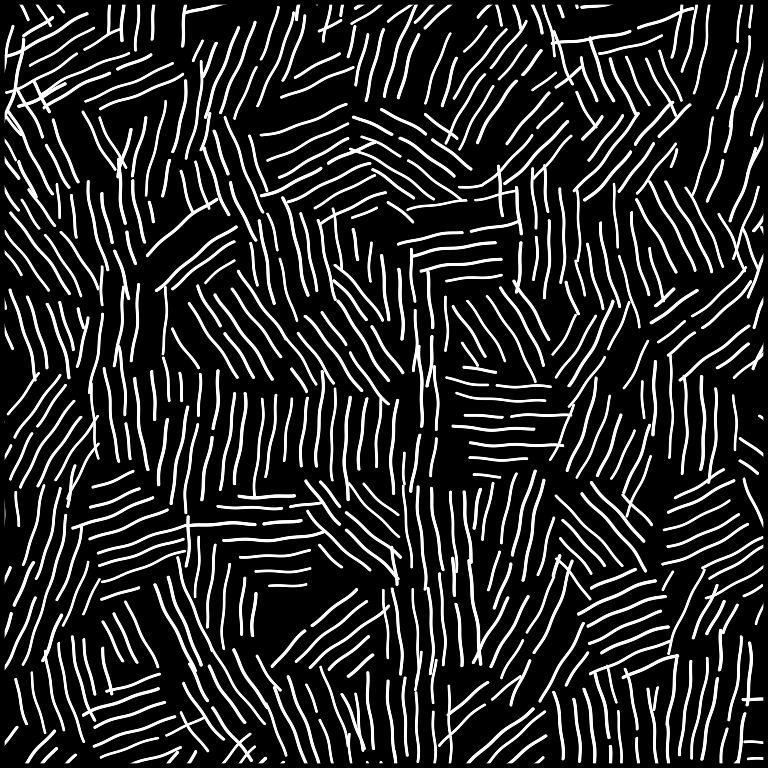
A WebGL 2 fragment shader for this pattern:

```glsl
#version 300 es
precision highp float;

// Thin white strokes on black, combed in different directions patch by patch.
// Each cellular (Voronoi) patch has its own direction, split into parallel lanes;
// every lane is clipped to its patch, then shortened, overshot or broken at random.

uniform vec2 u_resolution;
out vec4 fragColor;

const vec3 GROUND_COLOR = vec3(0.0);
const vec3 STROKE_COLOR = vec3(1.0);
const float PATCH_SIZE = 0.122;    // mean distance between patch centres
const float PATCH_JITTER = 0.85;
const float LANE_SPACING = 0.0198;
const float HALF_WIDTH = 0.0020;
const float MEAN_ANGLE = 1.27;     // radians from the horizontal
const float ANGLE_SPREAD = 1.25;
const float MAX_TILT = 0.045;      // slope of one stroke against its patch
const float BEND = 0.0045;         // sway shared by a whole patch
const float WOBBLE = 0.0010;       // sway of a single stroke
const float SHORTEN = 0.015;       // stroke end inside the patch border
const float OVERSHOOT = 0.030;     // rare stroke end beyond the border
const float LONG_STROKE = 0.135;   // longer strokes are broken in two
const float BREAK_GAP = 0.006;
const float MIN_LENGTH = 0.022;
const float MISSING = 0.07;        // share of empty lanes
const float MARGIN = 0.006;
const float REACH = 0.22;          // farthest stroke point from its patch centre

vec3 hash3(vec2 p) {
    vec3 q = fract(p.xyx * vec3(0.1031, 0.1030, 0.0973));
    q += dot(q, q.yxz + 33.33);
    return fract((q.xxy + q.yzz) * q.zyx);
}

vec2 patchCentre(vec2 cell) {
    return (cell + 0.5 + PATCH_JITTER * (hash3(cell + 17.0).xy - 0.5)) * PATCH_SIZE;
}

// Start and end of a lane inside its patch, cut by the borders to all neighbours.
vec2 laneSpan(vec2 cell, vec2 centre, vec2 along, vec2 offset) {
    vec2 span = vec2(-REACH, REACH);
    for (int j = -2; j <= 2; j++) {
        for (int i = -2; i <= 2; i++) {
            if (i == 0 && j == 0) continue;
            vec2 toNeighbour = patchCentre(cell + vec2(i, j)) - centre;
            float slope = dot(along, toNeighbour);
            float hit = dot(toNeighbour, 0.5 * toNeighbour - offset) / slope;
            if (slope > 0.0) span.y = min(span.y, hit);
            else span.x = max(span.x, hit);
        }
    }
    return span;
}

// Ink of the strokes belonging to one patch at point p.
float patchInk(vec2 p, vec2 cell, float pixel) {
    vec2 centre = patchCentre(cell);
    vec2 local = p - centre;
    if (dot(local, local) > REACH * REACH) return 0.0;

    vec3 trait = hash3(cell + 51.0);
    float angle = MEAN_ANGLE + ANGLE_SPREAD * (trait.x + trait.y + trait.z - 1.5);
    vec2 along = vec2(cos(angle), sin(angle));
    vec2 across = vec2(-along.y, along.x);
    float t = dot(local, along);
    float u = dot(local, across) + BEND * sin(t * 28.0 + 40.0 * trait.x);

    float lane = round(u / LANE_SPACING);
    vec2 seed = cell * 23.0 + vec2(lane, lane * 3.0) + 200.0;
    vec3 shape = hash3(seed);
    vec3 ends = hash3(seed + 400.0);
    if (ends.z < MISSING) return 0.0;

    // Sideways distance to the stroke's axis
    float laneOffset = (lane + 0.35 * (shape.x - 0.5)) * LANE_SPACING;
    float sway = MAX_TILT * (2.0 * shape.y - 1.0) * t
               + WOBBLE * sin(t * 110.0 + 6.283 * shape.z);
    float side = u - laneOffset - sway;
    float halfWidth = HALF_WIDTH * mix(0.85, 1.15, shape.z);
    if (abs(side) > halfWidth + pixel) return 0.0;

    // Random ends, and a break in long strokes
    vec2 span = laneSpan(cell, centre, along, across * laneOffset);
    vec2 inset = mix(vec2(SHORTEN), vec2(-OVERSHOOT), ends.xy * ends.xy * ends.xy);
    if (span.y - span.x < MIN_LENGTH) return 0.0;
    span += vec2(inset.x, -inset.y);
    if (span.y - span.x > LONG_STROKE) {
        float cut = mix(span.x, span.y, 0.3 + 0.4 * shape.x);
        if (t < cut) span.y = cut - BREAK_GAP;
        else span.x = cut + BREAK_GAP;
    }
    if (span.y - span.x < MIN_LENGTH) return 0.0;

    float past = max(max(span.x - t, t - span.y), 0.0);
    float edge = halfWidth - length(vec2(side, past));
    return smoothstep(-0.5, 0.5, edge / pixel);
}

void main() {
    float pixel = 1.0 / u_resolution.y;
    vec2 p = gl_FragCoord.xy * pixel;
    vec2 home = floor(p / PATCH_SIZE);

    float ink = 0.0;
    for (int j = -2; j <= 2; j++) {
        for (int i = -2; i <= 2; i++) {
            ink = max(ink, patchInk(p, home + vec2(i, j), pixel));
        }
    }

    // Bare rim around the canvas
    vec2 rim = min(p, u_resolution * pixel - p) - MARGIN;
    ink *= smoothstep(-0.5, 0.5, min(rim.x, rim.y) / pixel);
    fragColor = vec4(mix(GROUND_COLOR, STROKE_COLOR, ink), 1.0);
}
```
